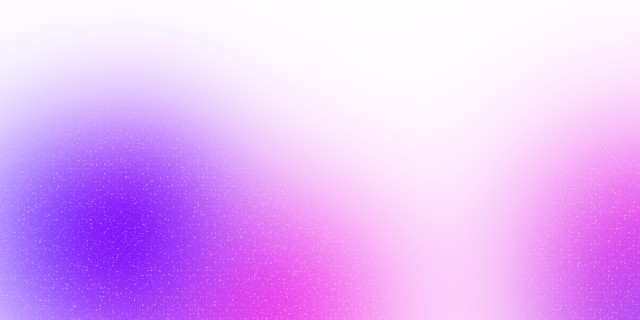
A WebGL 2 fragment shader for this background:

```glsl
#version 300 es
precision highp float;
// Soft violet and magenta glows rising from the lower edge into white,
// built from layered Gaussian falloffs with separate reach on each side,
// then finished with faint gradient-noise grain and scattered pale specks.

uniform vec2 u_resolution;
out vec4 fragColor;

// Colours
const vec3 WHITE = vec3(1.0, 0.997, 1.0);
const vec3 PINK = vec3(0.95, 0.30, 0.92);
const vec3 MAGENTA = vec3(0.92, 0.27, 0.92);
const vec3 VIOLET = vec3(0.52, 0.10, 0.985);
const vec3 INDIGO = vec3(0.41, 0.14, 1.0);
const vec3 ORCHID = vec3(0.62, 0.28, 0.95);

// Glow centres, in canvas heights (x runs from 0 to 2)
const vec2 PINK_AT = vec2(0.82, 0.02);
const vec2 MAGENTA_AT = vec2(2.05, 0.17);
const vec2 VIOLET_AT = vec2(0.38, 0.27);
const vec2 ORCHID_AT = vec2(2.05, -0.05);

// Glow reach: left, right, down, up
const vec4 PINK_REACH = vec4(0.44, 0.44, 0.50, 0.40);
const vec4 MAGENTA_REACH = vec4(0.44, 0.44, 0.50, 0.43);
const vec4 VIOLET_REACH = vec4(0.47, 0.35, 0.45, 0.37);
const vec4 ORCHID_REACH = vec4(0.30);
const float ORCHID_STRENGTH = 0.7;

// Texture
const float GRAIN_SCALE = 170.0;
const float GRAIN_AMOUNT = 0.035;
const float SPECK_SCALE = 75.0;
const float SPECK_RADIUS = 0.0024;
const float SPECK_CHANCE = 0.5;
const float SPECK_AMOUNT = 0.36;

vec2 hash2(vec2 p) {
    vec3 q = fract(vec3(p.xyx) * vec3(0.1031, 0.1030, 0.0973));
    q += dot(q, q.yzx + 33.33);
    return fract((q.xx + q.yz) * q.zy);
}

// Gradient noise, roughly -0.7 to 0.7
float gradientNoise(vec2 p) {
    vec2 cell = floor(p);
    vec2 f = fract(p);
    vec2 fade = f * f * f * (f * (f * 6.0 - 15.0) + 10.0);
    vec4 corner;
    for (int i = 0; i < 4; i++) {
        vec2 offset = vec2(i & 1, i >> 1);
        vec2 gradient = hash2(cell + offset) * 2.0 - 1.0;
        corner[i] = dot(gradient, f - offset);
    }
    vec2 rows = mix(corner.xz, corner.yw, fade.x);
    return mix(rows.x, rows.y, fade.y);
}

// Gaussian falloff with its own reach on each of four sides
float glow(vec2 p, vec2 centre, vec4 reach) {
    vec2 d = p - centre;
    vec2 scale = mix(reach.xz, reach.yw, step(0.0, d));
    d /= scale;
    return exp(-dot(d, d));
}

// One randomly placed dot in some of the grid cells
float specks(vec2 p, float scale, float pixel) {
    vec2 cell = floor(p * scale);
    vec2 seed = hash2(cell + 17.0);
    vec2 place = 0.25 + 0.5 * hash2(cell + 71.0);
    float dist = length(fract(p * scale) - place) / scale;
    float dotShape = 1.0 - smoothstep(SPECK_RADIUS - pixel, SPECK_RADIUS + pixel, dist);
    return dotShape * step(seed.x, SPECK_CHANCE) * mix(0.25, 1.0, seed.y * seed.y);
}

void main() {
    vec2 p = gl_FragCoord.xy / u_resolution.y;
    p.x *= 2.0 * u_resolution.y / u_resolution.x;
    float pixel = 0.5 / u_resolution.y;

    // Glows, back to front
    vec3 color = WHITE;
    color = mix(color, PINK, glow(p, PINK_AT, PINK_REACH));
    color = mix(color, MAGENTA, glow(p, MAGENTA_AT, MAGENTA_REACH));
    color = mix(color, ORCHID, ORCHID_STRENGTH * glow(p, ORCHID_AT, ORCHID_REACH));
    vec3 violet = mix(INDIGO, VIOLET, smoothstep(0.0, 0.38, p.x));
    color = mix(color, violet, glow(p, VIOLET_AT, VIOLET_REACH));

    // Grain and specks fade out where the ground is white
    float tint = smoothstep(0.0, 0.6, 1.0 - color.g);
    color += GRAIN_AMOUNT * tint * gradientNoise(p * GRAIN_SCALE);
    float dust = specks(p, SPECK_SCALE, pixel)
               + 0.5 * specks(p + 5.3, SPECK_SCALE * 1.6, pixel);
    color = mix(color, WHITE, SPECK_AMOUNT * tint * min(dust, 1.0));

    fragColor = vec4(clamp(color, 0.0, 1.0), 1.0);
}
```
